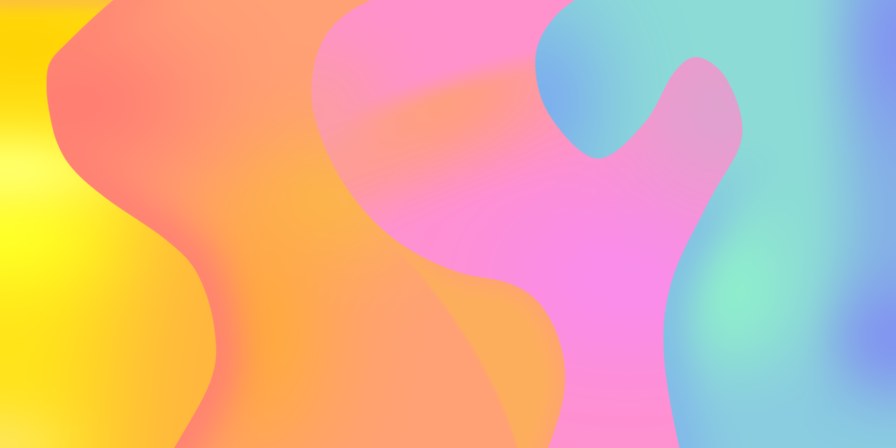
Give the GLSL for this background, as a Shadertoy shader.

```glsl
#define CURVE_STEPS 10
#define RIM_WIDTH 0.075
#define RIM_STRENGTH 0.85
#define SHORE_WIDTH 0.075
#define SHORE_STRENGTH 0.6
#define FOLD_STRENGTH 0.65

const int KNOTS = 16;

const vec3 YELLOW = vec3(1.0, 0.89, 0.10);
const vec3 LEMON  = vec3(1.0, 1.0, 0.40);
const vec3 AMBER  = vec3(1.0, 0.67, 0.24);
const vec3 GOLD   = vec3(0.99, 0.71, 0.31);
const vec3 PEACH  = vec3(1.0, 0.63, 0.46);
const vec3 CORAL  = vec3(1.0, 0.50, 0.45);
const vec3 PINK   = vec3(1.0, 0.57, 0.80);
const vec3 ORCHID = vec3(0.98, 0.55, 0.92);
const vec3 MAUVE  = vec3(0.88, 0.63, 0.81);
const vec3 AQUA   = vec3(0.55, 0.86, 0.84);
const vec3 MINT   = vec3(0.56, 0.93, 0.80);
const vec3 SKY    = vec3(0.49, 0.69, 0.93);
const vec3 INDIGO = vec3(0.51, 0.59, 0.94);

// Flowing borders, from top to bottom; the end knots only set tangents
const vec2 CORAL_EDGE[KNOTS] = vec2[KNOTS](
    vec2(0.42, 1.12), vec2(0.30, 1.035), vec2(0.235, 0.985), vec2(0.155, 0.91),
    vec2(0.112, 0.862), vec2(0.104, 0.81), vec2(0.11, 0.75), vec2(0.128, 0.68),
    vec2(0.165, 0.62), vec2(0.24, 0.555), vec2(0.37, 0.465), vec2(0.44, 0.39),
    vec2(0.478, 0.27), vec2(0.47, 0.15), vec2(0.372, -0.03), vec2(0.32, -0.14));
const vec2 PINK_EDGE[KNOTS] = vec2[KNOTS](
    vec2(1.04, 1.1), vec2(0.885, 1.026), vec2(0.773, 0.969), vec2(0.714, 0.896),
    vec2(0.695, 0.792), vec2(0.716, 0.695), vec2(0.76, 0.602), vec2(0.828, 0.513),
    vec2(0.911, 0.445), vec2(1.021, 0.393), vec2(1.138, 0.367), vec2(1.208, 0.318),
    vec2(1.253, 0.224), vec2(1.258, 0.115), vec2(1.216, -0.02), vec2(1.16, -0.146));
const vec2 AQUA_EDGE[KNOTS] = vec2[KNOTS](
    vec2(1.458, 1.078), vec2(1.328, 1.026), vec2(1.237, 0.961), vec2(1.195, 0.87),
    vec2(1.224, 0.747), vec2(1.331, 0.646), vec2(1.437, 0.724), vec2(1.505, 0.839),
    vec2(1.56, 0.872), vec2(1.625, 0.818), vec2(1.656, 0.693), vec2(1.583, 0.552),
    vec2(1.5, 0.375), vec2(1.482, 0.206), vec2(1.523, -0.029), vec2(1.562, -0.146));

vec2 catmullRom(vec2 a, vec2 b, vec2 c, vec2 d, float t) {
    return b + 0.5 * t * (c - a + t * (2.0 * a - 5.0 * b + 4.0 * c - d
             + t * (3.0 * (b - c) + d - a)));
}

// Signed distance to a spline, positive on its right side
float splineDistance(vec2 p, vec2 k[KNOTS]) {
    float nearest = 1e3, side = -1.0;
    vec2 a = k[1];
    for (int i = 1; i < KNOTS - 2; i++) {
        for (int j = 1; j <= CURVE_STEPS; j++) {
            float t = float(j) / float(CURVE_STEPS);
            vec2 b = catmullRom(k[i - 1], k[i], k[i + 1], k[i + 2], t);
            vec2 e = b - a, w = p - a;
            vec2 gap = w - e * clamp(dot(w, e) / dot(e, e), 0.0, 1.0);
            nearest = min(nearest, dot(gap, gap));
            if ((a.y > p.y) != (b.y > p.y) && w.x > e.x * w.y / e.y) side = -side;
            a = b;
        }
    }
    return side * sqrt(nearest);
}

float bell(float x, float width) { return exp(-x * x / (width * width)); }

vec3 glow(vec3 base, vec3 tint, vec2 offset, vec2 radius) {
    vec2 q = offset / radius;
    return mix(base, tint, exp(-dot(q, q)));
}

vec3 yellowLayer(vec2 p) {
    vec3 c = mix(YELLOW, vec3(1.0, 0.72, 0.24), smoothstep(0.05, 0.5, p.x + 0.12 * (0.4 - p.y)));
    c = glow(c, vec3(1.0, 0.83, 0.02), p - vec2(0.05, 0.9), vec2(0.3, 0.14));
    c = glow(c, vec3(1.0, 1.0, 0.14), p - vec2(0.0, 0.48), vec2(0.24, 0.14));
    c = glow(c, LEMON, p - vec2(0.02, 0.62), vec2(0.25, 0.09));
    c = glow(c, vec3(1.0, 0.9, 0.32), p, vec2(0.15, 0.1));
    return mix(c, GOLD, 0.6 * bell(1.0 - p.y, 0.025));
}

vec3 orangeLayer(vec2 p, float edge, float pinkEdge, float px) {
    vec3 c = glow(PEACH, GOLD, p - vec2(0.72, 0.55), vec2(0.22, 0.16));
    c = glow(c, AMBER, p - vec2(0.56, 0.26), vec2(0.2, 0.3));
    c = glow(c, CORAL, p - vec2(0.18, 0.77), vec2(0.28, 0.2));
    // Faint fold beside the pink border
    float fold = p.x - (1.155 - 0.297 * p.y - 0.677 * p.y * p.y);
    float lit = smoothstep(-4.0 * px, 4.0 * px, fold) * (1.0 - smoothstep(0.4, 0.56, p.y));
    c = mix(c, GOLD, FOLD_STRENGTH * lit * smoothstep(0.0, 0.09, -pinkEdge + 0.03));
    float rim = bell(edge, RIM_WIDTH) * (1.0 - 0.4 * smoothstep(0.55, 0.9, p.y));
    return mix(c, CORAL, RIM_STRENGTH * rim);
}

vec3 pinkLayer(vec2 p) {
    vec3 c = glow(PINK, ORCHID, p - vec2(1.4, 0.38), vec2(0.36, 0.25));
    // Peach band below a slanted crease
    float x = p.x - 0.716;
    float below = 0.72 + 0.42 * x - 0.2 * x * x - p.y;
    float band = smoothstep(-0.03, 0.05, below) * (1.0 - smoothstep(0.06, 0.32, below));
    c = mix(c, PEACH, 0.9 * band * (1.0 - smoothstep(0.95, 1.5, p.x)));
    c = glow(c, vec3(0.99, 0.61, 0.65), p - vec2(0.7, 0.75), vec2(0.17, 0.16));
    return glow(c, MAUVE, p - vec2(1.61, 0.76), vec2(0.2, 0.21));
}

vec3 aquaLayer(vec2 p, float edge) {
    vec3 c = mix(AQUA, vec3(0.54, 0.80, 0.88), smoothstep(0.35, 0.05, p.y));
    c = mix(c, vec3(0.52, 0.70, 0.90), smoothstep(1.78, 2.0, p.x) * smoothstep(0.0, 0.25, p.y));
    c = glow(c, INDIGO, p - vec2(2.0, 0.25), vec2(0.14, 0.13));
    c = glow(c, INDIGO, p - vec2(2.02, 0.9), vec2(0.12, 0.2));
    c = glow(c, SKY, p - vec2(1.2, 0.77), vec2(0.18, 0.23));
    c = glow(c, MINT, p - vec2(1.63, 0.36), vec2(0.13, 0.16));
    float shore = bell(edge, SHORE_WIDTH) * (1.0 - smoothstep(0.45, 0.72, p.y));
    return mix(c, SKY, SHORE_STRENGTH * shore);
}

void mainImage(out vec4 fragColor, in vec2 fragCoord) {
    vec2 p = fragCoord / iResolution.xy * vec2(2.0, 1.0);
    float px = 1.0 / iResolution.y;
    float coral = splineDistance(p, CORAL_EDGE);
    float pink = splineDistance(p, PINK_EDGE);
    float aqua = splineDistance(p, AQUA_EDGE);

    // Stack the layers from left to right
    vec3 c = yellowLayer(p);
    c = mix(c, orangeLayer(p, coral, pink, px), smoothstep(-px, px, coral));
    c = mix(c, pinkLayer(p), smoothstep(-px, px, pink));
    c = mix(c, aquaLayer(p, aqua), smoothstep(-px, px, aqua));
    fragColor = vec4(c, 1.0);
}
```
